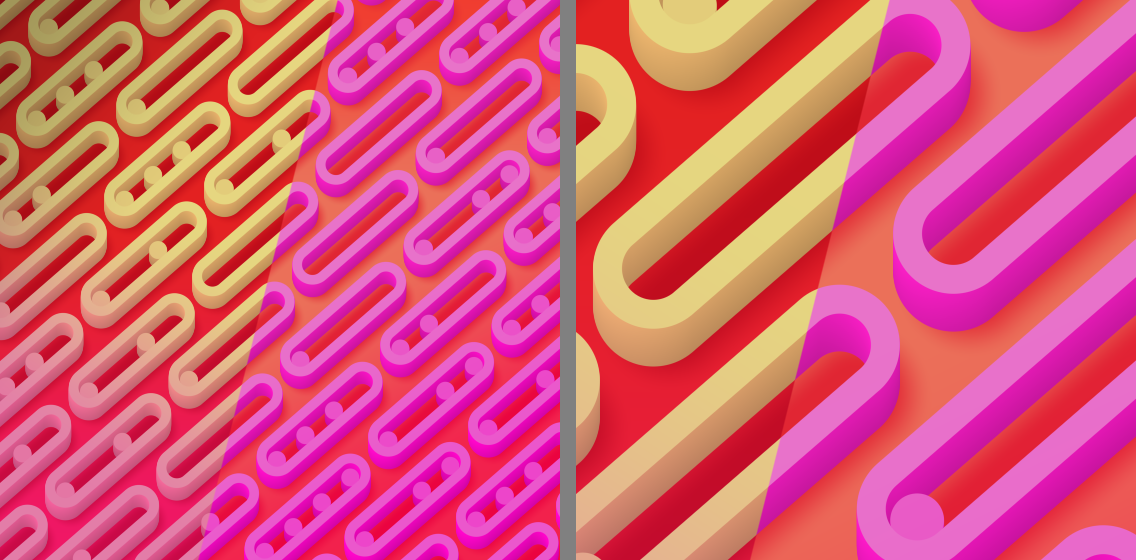
Left, the full canvas; right, a detail of the centre.
Write a Shadertoy shader that draws this pattern.

```glsl
// Slanted lattice of raised slotted capsules holding pegs, split into yellow and magenta light.

const vec2 STEP_ACROSS = vec2(0.1888, 0.0280);
const vec2 STEP_DOWN = vec2(-0.0318, -0.1712);
const vec2 FIRST_CENTRE = vec2(0.1367, 0.8561);
const vec2 STAGGER = vec2(0.0051, 0.0036);       // alternating shift along the capsule
const vec2 HALF_AXIS = vec2(0.0764, 0.0664);
const float RING_RADIUS = 0.0273;
const float RING_HALF_WIDTH = 0.0086;
const float PEG_RADIUS = 0.0160;
const float PEG_LEVEL = 0.70;                    // peg height relative to the ring
const float DEPTH = 0.0225;
const int LAYERS = 20;
const vec2 SHADOW_SHIFT = vec2(0.010, -0.029);
const float SHADOW_SOFTNESS = 0.020;
const float SPLIT_BOTTOM = 0.354;
const float SPLIT_TOP = 0.603;

float hash(vec2 p) {
    vec3 q = fract(vec3(p.xyx) * 0.1031);
    q += dot(q, q.yzx + 33.33);
    return fract((q.x + q.y) * q.z);
}

float coverage(float d, float pixel) {
    return 1.0 - smoothstep(-0.7 * pixel, 0.7 * pixel, d);
}

// Offset from the nearest point of the capsule axis
vec2 fromAxis(vec2 p) {
    float t = clamp(dot(p, HALF_AXIS) / dot(HALF_AXIS, HALF_AXIS), -1.0, 1.0);
    return p - HALF_AXIS * t;
}

vec2 cellCentre(vec2 id) {
    float side = 1.0 - 2.0 * mod(id.x + id.y, 2.0);
    return FIRST_CENTRE + id.x * STEP_ACROSS + id.y * STEP_DOWN + side * STAGGER;
}

// Distance to the nearest occupied slot of four along the axis
float pegDistance(vec2 p, vec2 id) {
    float along = dot(p, HALF_AXIS) / dot(HALF_AXIS, HALF_AXIS);
    float slot = clamp(floor(along * 1.5 + 2.0), 0.0, 3.0);
    float chance = slot < 0.5 ? 1.0 : slot < 1.5 ? 0.40 : slot < 2.5 ? 0.60 : 0.25;
    bool empty = hash(id + 71.0) < 0.13;
    if (empty || hash(id * 3.7 + slot * 17.3 + 40.0) > chance) return 1.0;
    return length(p - HALF_AXIS * (slot / 1.5 - 1.0)) - PEG_RADIUS;
}

void mainImage(out vec4 fragColor, in vec2 fragCoord) {
    vec2 uv = fragCoord / iResolution.xy;
    float pixel = 1.0 / min(iResolution.x, iResolution.y);
    float split = uv.x - mix(SPLIT_BOTTOM, SPLIT_TOP, uv.y);
    float magenta = smoothstep(-pixel, pixel, split);

    // Yellow side: dim at the upper left, pink towards the bottom
    float light = mix(0.70, 1.0, smoothstep(0.0, 0.6, uv.x + 0.8 * (1.0 - uv.y)));
    float warm = smoothstep(0.02, 0.65, uv.y + 0.65 * (uv.x - 0.3));
    vec3 topLeft = light * mix(vec3(0.89, 0.49, 0.66), vec3(0.90, 0.84, 0.50), warm);
    vec3 wallLeft = light * mix(vec3(0.90, 0.36, 0.58), vec3(0.86, 0.66, 0.40), warm);
    vec3 floorLeft = light * mix(vec3(0.94, 0.09, 0.40), vec3(0.89, 0.13, 0.13),
                                 smoothstep(0.0, 0.65, uv.y));
    vec3 shadeLeft = floorLeft * vec3(0.84, 0.40, 0.70);

    // Magenta side: orange floor, redder at the top and bottom right
    float low = smoothstep(0.0, 0.5, uv.y - 0.5 * (uv.x - 0.55));
    vec3 floorRight = mix(vec3(0.95, 0.13, 0.30), vec3(0.92, 0.44, 0.35), low);
    floorRight = mix(floorRight, vec3(0.94, 0.24, 0.19), smoothstep(0.65, 1.0, uv.y));
    vec3 shadeRight = mix(vec3(0.92, 0.01, 0.25), vec3(0.88, 0.15, 0.20), low);
    vec3 topRight = mix(vec3(0.92, 0.34, 0.80), vec3(0.91, 0.45, 0.79), low);
    vec3 wallRight = mix(vec3(0.96, 0.02, 0.76), vec3(0.91, 0.11, 0.72), low);

    vec3 topColor = mix(topLeft, topRight, magenta);
    vec3 wallColor = mix(wallLeft, wallRight, magenta);
    vec3 pegColor = mix(topColor, wallColor, 0.22);

    vec2 home = floor(inverse(mat2(STEP_ACROSS, STEP_DOWN)) * (uv - FIRST_CENTRE) + 0.5);

    // Soft shadows on the floor
    float shadow = 0.0;
    for (int j = -1; j <= 1; j++)
    for (int i = -1; i <= 1; i++) {
        vec2 p = uv - cellCentre(home + vec2(i, j)) - SHADOW_SHIFT;
        float d = length(fromAxis(p)) - RING_RADIUS - RING_HALF_WIDTH;
        shadow = max(shadow, 1.0 - smoothstep(-SHADOW_SOFTNESS, 0.5 * SHADOW_SOFTNESS, d));
    }
    vec3 color = mix(mix(floorLeft, floorRight, magenta),
                     mix(shadeLeft, shadeRight, magenta), shadow);

    // Rings and pegs, stacked from floor to top, back rows first
    for (int j = -1; j <= 1; j++)
    for (int i = -1; i <= 1; i++) {
        vec2 id = home + vec2(i, j);
        vec2 p = uv - cellCentre(id);
        if (length(fromAxis(p)) > RING_RADIUS + RING_HALF_WIDTH + DEPTH + 2.0 * pixel) continue;
        for (int k = 0; k <= LAYERS; k++) {
            float level = float(k) / float(LAYERS);
            vec2 q = p + vec2(0.0, DEPTH * (1.0 - level));
            vec2 away = fromAxis(q);
            float radius = length(away);
            float ring = abs(radius - RING_RADIUS) - RING_HALF_WIDTH;
            vec2 normal = away / max(radius, 0.0001) * sign(radius - RING_RADIUS);
            float shade = 0.90 + 0.12 * level - 0.07 * normal.x;
            vec3 ringColor = k == LAYERS ? topColor : wallColor * shade;
            if (level <= PEG_LEVEL + 0.001) {
                float peg = pegDistance(q, id);
                bool cap = level > PEG_LEVEL - 0.5 / float(LAYERS);
                vec3 side = wallColor * (0.84 + 0.16 * level);
                color = mix(color, cap ? pegColor : side, coverage(peg, pixel));
            }
            color = mix(color, ringColor, coverage(ring, pixel));
        }
    }
    fragColor = vec4(clamp(color, 0.0, 1.0), 1.0);
}
```
